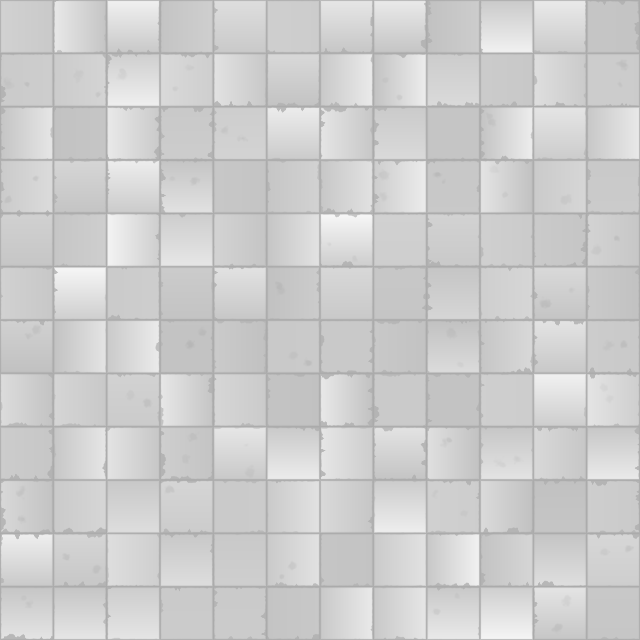
Write a three.js fragment shader that draws this texture.

```glsl
// Square grey tiles in a 12 by 12 grid, each shaded by its own straight gradient.
// Thin soft joints separate them; noise along each side chips the edges,
// and a few tiles carry faint cloudy smudges.

varying vec2 vUv;

// Lengths are in tile widths
const float TILES = 12.0;
const float JOINT_HALF_WIDTH = 0.014;
const float EDGE_SOFTNESS = 0.015;
const float EDGE_WOBBLE = 0.014;
const float CHIP_DEPTH = 0.085;
const float CHIP_FREQUENCY = 9.0;
const float HALO_WIDTH = 0.05;
const float HALO_STRENGTH = 0.035;
const float SMUDGE_CHANCE = 0.26;
const float SMUDGE_STRENGTH = 0.055;

const float DARK_SHADE = 0.755;
const float DARK_VARIATION = 0.055;
const float GRADIENT_RANGE = 0.18;
const vec3 JOINT_COLOR = vec3(0.66);
const vec3 CHIP_COLOR = vec3(0.69);

float hash(vec2 p) {
  return fract(sin(dot(p, vec2(127.1, 311.7))) * 43758.5453);
}

float noise(vec2 p) {
  vec2 cell = floor(p);
  vec2 f = fract(p);
  f = f * f * (3.0 - 2.0 * f);
  float low = mix(hash(cell), hash(cell + vec2(1.0, 0.0)), f.x);
  float high = mix(hash(cell + vec2(0.0, 1.0)), hash(cell + vec2(1.0)), f.x);
  return mix(low, high, f.y);
}

// Brightness of a tile, ramping along one of four directions
float tileShade(vec2 id, vec2 p) {
  float ramp = hash(id + 3.7) < 0.5 ? p.x : p.y;
  if (hash(id + 8.3) < 0.5) ramp = 1.0 - ramp;
  float dark = DARK_SHADE + DARK_VARIATION * hash(id + 15.1);
  float range = GRADIENT_RANGE * pow(hash(id + 21.9), 1.3);
  return dark + range * ramp;
}

// Coverage of chipped rim, gathered from the four sides
float chipMask(vec2 id, vec2 p) {
  float mask = 0.0;
  for (int i = 0; i < 4; i++) {
    float side = float(i);
    bool vertical = i < 2;
    float along = vertical ? p.y : p.x;
    float across = vertical ? p.x : p.y;
    if (mod(side, 2.0) > 0.5) across = 1.0 - across;

    float seed = floor(hash(id + side * 5.3) * 200.0);
    float wear = smoothstep(0.3, 0.9, hash(id + side * 9.1 + 2.0));
    float lump = noise(vec2(along * CHIP_FREQUENCY, seed));
    float grain = noise(vec2(along * 27.0, seed + 40.0));
    float chip = smoothstep(0.6, 1.0, lump * 0.85 + grain * 0.2);
    float depth = JOINT_HALF_WIDTH
      + wear * (CHIP_DEPTH * chip + EDGE_WOBBLE * grain);
    float cover = 1.0 - smoothstep(depth - EDGE_SOFTNESS, depth + EDGE_SOFTNESS, across);
    mask = max(mask, cover * mix(0.45, 1.0, wear));
  }
  return mask;
}

// Up to two irregular faint spots on some tiles
float smudgeMask(vec2 id, vec2 p) {
  if (hash(id + 31.3) > SMUDGE_CHANCE) return 0.0;
  float mask = 0.0;
  for (int i = 0; i < 2; i++) {
    vec2 seed = id + float(i) * 17.3;
    vec2 center = 0.15 + 0.7 * vec2(hash(seed + 41.7), hash(seed + 53.9));
    float radius = mix(0.08, 0.16, hash(seed + 61.1));
    float ragged = noise((p + id) * 11.0) * 0.6 + noise((p + id) * 23.0) * 0.3;
    float d = length(p - center) / radius + ragged;
    mask = max(mask, (1.0 - smoothstep(0.65, 1.25, d)) * mix(0.4, 1.0, hash(seed + 73.3)));
  }
  return mask;
}

void main() {
  vec2 grid = vUv * TILES;
  vec2 id = floor(grid);
  vec2 p = fract(grid);

  // Tile face with smudges
  vec3 color = vec3(tileShade(id, p));
  color -= SMUDGE_STRENGTH * smudgeMask(id, p);

  // Soft shading toward the rim, then chips
  vec2 toEdge = min(p, 1.0 - p);
  float edge = min(toEdge.x, toEdge.y);
  color -= HALO_STRENGTH * (1.0 - smoothstep(0.0, HALO_WIDTH, edge));
  color = mix(color, CHIP_COLOR, 0.85 * chipMask(id, p));

  // Joint lines
  float joint = 1.0 - smoothstep(JOINT_HALF_WIDTH - EDGE_SOFTNESS,
                                 JOINT_HALF_WIDTH + EDGE_SOFTNESS, edge);
  color = mix(color, JOINT_COLOR, 0.8 * joint);

  gl_FragColor = vec4(color, 1.0);
}
```
